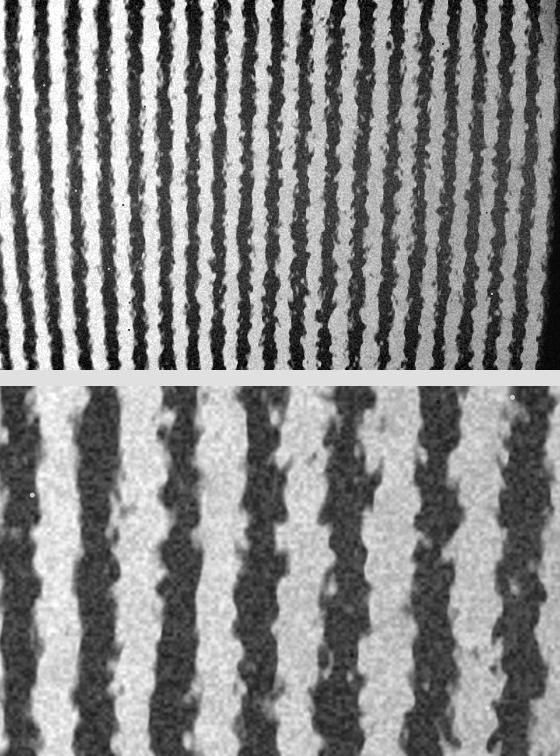
Top, the full canvas; bottom, a detail of the centre.
Write a Shadertoy shader that draws this pattern.

```glsl
// Near-vertical pale bands on black that lean inward toward the bottom.
// A bent stripe coordinate feeds a cosine profile; stretched noise frays
// its edges, and a tone ramp, film grain and dust finish the surface.

const float PI = 3.14159265;
const float LAST_STRIPE = 18.0;   // stripes are numbered 0..18 from the left

// Sine-free hash of a 2D cell, 0..1
float hash(vec2 cell) {
    vec3 q = fract(cell.xyx * 0.1031);
    q += dot(q, q.yzx + 33.33);
    return fract((q.x + q.y) * q.z);
}

// Smooth value noise, -1..1
float noise(vec2 p) {
    vec2 i = floor(p);
    vec2 f = fract(p);
    f = f * f * (3.0 - 2.0 * f);
    float low = mix(hash(i), hash(i + vec2(1, 0)), f.x);
    float high = mix(hash(i + vec2(0, 1)), hash(i + vec2(1, 1)), f.x);
    return 2.0 * mix(low, high, f.y) - 1.0;
}

// Stripe number at x (0..1 across) and depth (0 top, 1 bottom)
float stripeCoord(float x, float depth) {
    float left = 0.046 + depth * (0.006 + 0.029 * depth);
    float span = 0.933 - depth * (0.014 + 0.056 * depth);
    float linear = (x - left) / span;
    float bow = mix(0.010, -0.009, depth);
    float u = linear;
    for (int i = 0; i < 3; i++) {
        float spread = sin(2.0 * PI * u);
        u = linear - (0.010 * spread * spread + bow * sin(PI * u)) / span;
    }
    return u * LAST_STRIPE;
}

// Tall flecks leaning both ways, which roughen the stripe edges
float flecks(vec2 p) {
    float leanRight = noise(vec2(p.x + 0.25 * p.y, p.y) * vec2(150.0, 78.0));
    float leanLeft = noise(vec2(p.x - 0.30 * p.y, p.y) * vec2(165.0, 88.0) + 41.0);
    float fine = noise(p * vec2(290.0, 150.0) + 17.0);
    return 0.60 * leanRight + 0.60 * leanLeft + 0.25 * fine;
}

// Sparse round specks, one candidate per grid cell
float dust(vec2 p, float cells, float density, float pixel) {
    vec2 q = p * cells;
    vec2 cell = floor(q);
    vec2 center = 0.25 + 0.5 * vec2(hash(cell + 7.0), hash(cell + 19.0));
    float present = step(1.0 - density, hash(cell + 53.0));
    float edge = pixel * cells;
    return present * (1.0 - smoothstep(0.08, 0.08 + edge, length(fract(q) - center)));
}

void mainImage(out vec4 fragColor, in vec2 fragCoord) {
    vec2 p = fragCoord / iResolution.x;
    float depth = 1.0 - fragCoord.y / iResolution.y;
    float pixel = 1.0 / iResolution.x;

    // Bent stripes with a slow wobble that grows to the right
    float wear = smoothstep(0.0, 0.65, p.x);
    float wobble = noise(p * vec2(28.0, 48.0)) * mix(0.0008, 0.0028, wear);
    float stripe = stripeCoord(p.x + wobble, depth);

    // Frayed cosine profile: soft on the left, ragged on the right
    float profile = cos(2.0 * PI * stripe) + 0.10;
    profile += flecks(p) * mix(0.62, 0.95, wear);
    float softness = mix(0.62, 0.42, wear) + 40.0 * pixel;
    float band = smoothstep(-softness, softness, profile);

    // Tones: light fades to the right, black lifts at mid height
    float light = mix(1.0, 0.67, smoothstep(0.05, 0.95, p.x)) - 0.06 * depth;
    light += 0.03 * noise(p * 60.0 + 5.0);
    float haze = pow(max(sin(PI * clamp(depth, 0.0, 1.0)), 0.0), 0.8);
    float dark = mix(0.06, 0.25, haze);

    // Unlit margin past the last stripe, dim in the upper right corner
    float margin = smoothstep(LAST_STRIPE + 0.30, LAST_STRIPE + 0.55, stripe + 0.12 * flecks(p));
    float corner = smoothstep(0.93, 1.0, p.x) * (1.0 - smoothstep(0.0, 0.3, depth));
    light *= 1.0 - 0.45 * corner;
    float tone = mix(mix(dark, light, band), 0.04, margin);

    // Film grain and dust
    float grain = noise(p * 400.0 + 11.0) + 0.6 * noise(p * 530.0 + 29.0);
    tone += grain * mix(0.085, 0.02, margin);
    tone = mix(tone, 0.90, 0.8 * dust(p, 70.0, 0.006, pixel));
    tone = mix(tone, 0.08, 0.8 * dust(p + 3.0, 80.0, 0.004, pixel));

    fragColor = vec4(vec3(clamp(tone, 0.0, 1.0)), 1.0);
}
```
